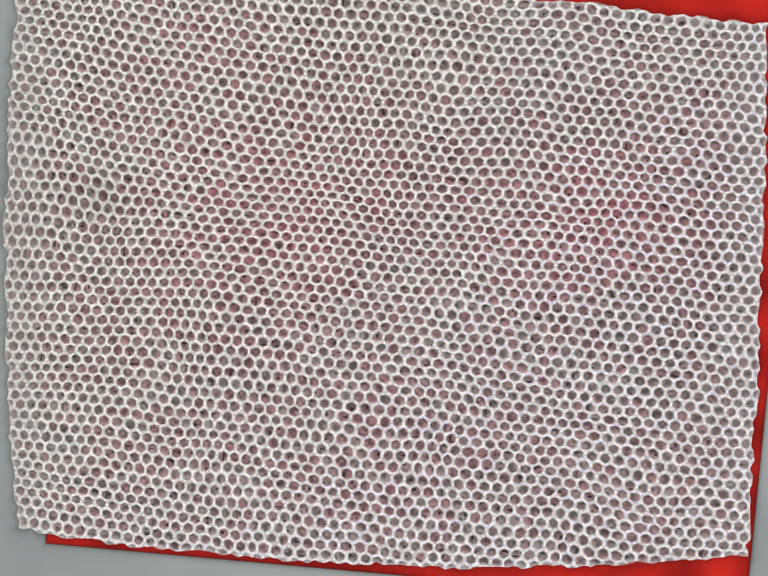
Reproduce this texture procedurally as a WebGL 2 fragment shader.

```glsl
#version 300 es
precision highp float;
// White honeycomb netting laid over mottled red ground in a grey tray.
uniform vec2 u_resolution;
out vec4 fragColor;

float hash(vec2 p) {
    return fract(sin(dot(p, vec2(127.1, 311.7))) * 43758.5453);
}

float noise(vec2 p) {
    vec2 i = floor(p), f = fract(p);
    f = f * f * (3.0 - 2.0 * f);
    return mix(mix(hash(i), hash(i + vec2(1, 0)), f.x),
               mix(hash(i + vec2(0, 1)), hash(i + vec2(1, 1)), f.x), f.y);
}

float fbm(vec2 p) {
    float sum = 0.0, weight = 0.5;
    for (int i = 0; i < 4; i++) {
        sum += weight * noise(p);
        p = p * 2.03 + 7.3;
        weight *= 0.5;
    }
    return sum / 0.9375;
}

// Soft round spot, 1 at its centre
float spot(vec2 p, vec2 centre, vec2 size) {
    vec2 d = (p - centre) / size;
    return exp(-dot(d, d));
}

// Offset from the nearest cell centre (xy) and the cell's identity (zw)
vec4 hexCell(vec2 p) {
    vec2 s = vec2(1.0, 1.7320508);
    vec2 ia = floor(p / s) + 0.5, ib = floor(p / s + 0.5);
    vec2 a = p - ia * s, b = p - ib * s;
    return dot(a, a) < dot(b, b) ? vec4(a, ia) : vec4(b, ib);
}

// Distance inside the frayed outline of the cloth
float clothInside(vec2 p) {
    float left = p.x - 0.009 - 0.1 * (p.y - 0.55) * (p.y - 0.55);
    float right = 1.330 - 0.035 * (1.0 - p.y) * (1.0 - p.y) - p.x;
    float bottom = p.y - 0.015 - 0.1 * (p.x - 0.85) * (p.x - 0.85);
    float top = 1.0 + 0.12 * (0.97 - p.x) - p.y;
    float fray = 0.008 * (noise(p * 75.0) - 0.5) + 0.006 * (noise(p * 20.0) - 0.5);
    return min(min(left, right), min(bottom, top)) + fray;
}

// Grey tray walls around a bright red floor
vec3 trayColor(vec2 p, float px) {
    float floorInside = min(min(p.x - 0.08, p.y - 0.064 + 0.09 * p.x),
                            1.34 - 0.1 * max(0.4 - p.y, 0.0) - p.x);
    vec3 wall = mix(vec3(0.54, 0.56, 0.56), vec3(0.69, 0.70, 0.69), fbm(p * 4.0));
    vec3 red = mix(vec3(0.58, 0.12, 0.11), vec3(0.82, 0.18, 0.15), noise(p * 16.0));
    vec3 color = mix(wall, red, smoothstep(-px, px, floorInside));
    return color * (1.0 - 0.35 * exp(-abs(floorInside) * 300.0));
}

void main() {
    vec2 p = gl_FragCoord.xy / u_resolution.y;
    float px = 1.0 / u_resolution.y;

    // Stretched cloth: turned rows, broad folds and a slight wobble
    vec2 warp = 0.050 * (vec2(fbm(p * 2.5), fbm(p * 2.5 + 31.0)) - 0.5)
              + 0.005 * (vec2(noise(p * 14.0), noise(p * 14.0 + 17.0)) - 0.5);
    warp += vec2(-0.03 * exp(-p.x * 5.0), 0.0);
    float turn = 0.11;
    mat2 rotation = mat2(cos(turn), sin(turn), -sin(turn), cos(turn));
    vec2 cells = vec2(45.0, 49.0); // 60 across a 4:3 canvas, 57 rows down
    vec2 q = rotation * (p + warp) * cells;
    vec4 cell = hexCell(q);
    float rnd = hash(cell.zw);

    // Rounded hexagonal hole, its size and outline changing from cell to cell
    vec2 local = cell.xy + 0.10 * (vec2(noise(q * 1.7), noise(q * 1.7 + 40.0)) - 0.5);
    vec2 a = abs(local);
    float hexRadius = max(a.x, dot(a, vec2(0.5, 0.8660254)));
    float radius = mix(hexRadius, length(local), 0.5);
    float edge = smoothstep(0.0, 0.12, p.x) * smoothstep(0.0, 0.12, 1.333 - p.x);
    float holeRadius = 0.360 + 0.035 * (rnd - 0.5) + 0.02 * (fbm(p * 7.0) - 0.5)
                     + 0.01 * edge;
    float soft = 0.055 + 0.7 * px * cells.x;
    float wire = smoothstep(-soft, soft, radius - holeRadius);

    // Ground seen through the holes: grey brown with faint red patches
    float redness = 0.14
                  + 0.32 * spot(p, vec2(0.48, 0.68), vec2(0.27, 0.16))
                  + 0.32 * spot(p, vec2(1.04, 0.62), vec2(0.24, 0.18))
                  + 0.20 * spot(p, vec2(0.42, 0.48), vec2(0.25, 0.14))
                  + 0.18 * spot(p, vec2(0.40, 0.92), vec2(0.20, 0.10))
                  + 0.13 * spot(p, vec2(0.75, 0.20), vec2(0.50, 0.18));
    redness = clamp(redness * (0.65 + 0.6 * fbm(p * 9.0)) + 0.3 * (rnd - 0.5), 0.0, 1.0);
    vec3 ground = mix(vec3(0.47, 0.45, 0.44), vec3(0.58, 0.31, 0.34), redness);
    ground *= 0.72 + 0.58 * noise(q * 3.6);
    ground *= 1.0 - 0.08 * smoothstep(0.55, 0.75, fbm(p * 5.0 + 3.0));
    ground *= 1.0 - 0.45 * smoothstep(0.80, 0.95, noise(q * 2.8 + 50.0));
    ground *= 1.0 - 0.35 * local.y; // upper thread casts a shade
    ground = mix(vec3(0.54, 0.53, 0.52), ground, 0.5 + 0.5 * edge);

    // Threads: twisted fibre shading, warm at upper left, cool at lower right
    vec3 thread = mix(vec3(0.89, 0.885, 0.86), vec3(0.89, 0.88, 0.895),
                      smoothstep(0.3, 1.2, p.x + 0.6 - p.y));
    thread *= 0.82 + 0.29 * noise(q * 5.5);
    thread *= 1.0 - 0.08 * smoothstep(0.12, 0.0, p.x);

    // Net over ground, dim stains, then the tray beyond the frayed border
    vec3 net = mix(ground, thread, wire);
    net *= 1.0 - 0.08 * spot(p, vec2(0.17, 0.66), vec2(0.06, 0.05));
    net = mix(net, net * vec3(1.0, 0.95, 0.96), 0.4 * redness);
    float inside = clothInside(p);
    net = mix(net, thread, 0.5 * smoothstep(0.010, 0.0, inside));
    vec3 tray = trayColor(p, px) * (1.0 - 0.25 * exp(min(inside, 0.0) * 150.0));
    fragColor = vec4(mix(tray, net, smoothstep(-px, px, inside)), 1.0);
}
```
